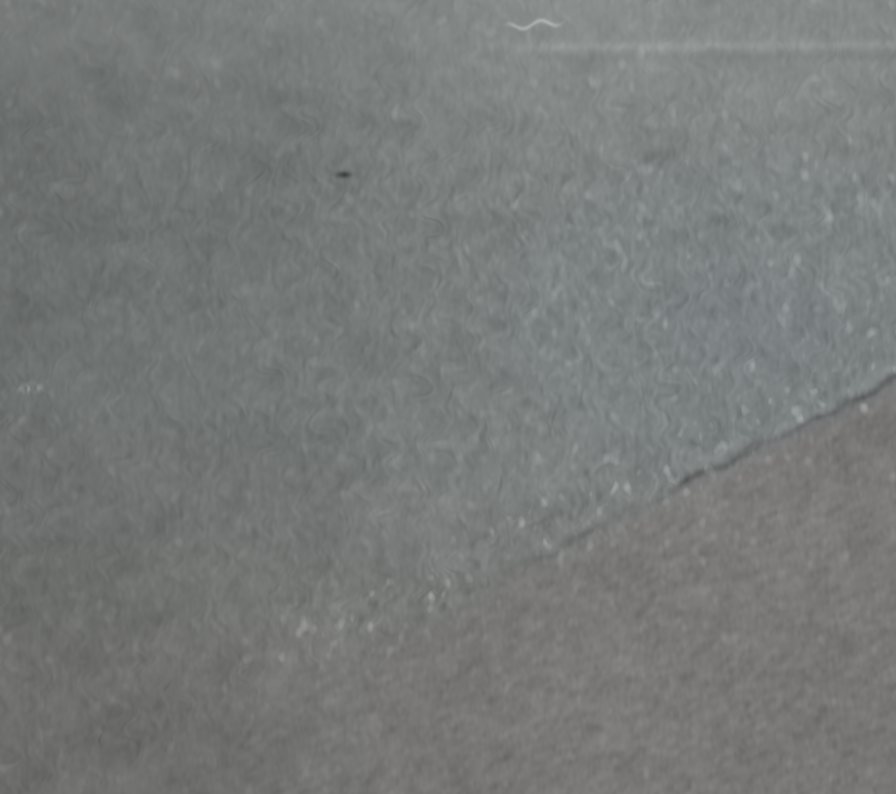
Reproduce this texture procedurally as a WebGL 2 fragment shader.

```glsl
#version 300 es
precision highp float;
// Worn grey pavement: broad tonal drift, soft stains and fine upright grain,
// crossed by a broken slanting crack with browner ground below it.
// All mottling is cellular noise: one soft, randomly signed spot per cell.

#define GRAIN_FREQ vec2(150.0, 72.0)
#define FINE_FREQ vec2(215.0, 120.0)
#define STAIN_FREQ vec2(13.0, 21.0)
#define GRAIN_GAIN 0.024
#define FINE_GAIN 0.016
#define MOTTLE_GAIN 0.013
#define STAIN_GAIN 0.022
#define FLECK_GAIN 0.13
#define CRACK_SLOPE 0.5
#define CRACK_DEPTH 0.10
#define GREEN_GREY vec3(-0.007, 0.007, -0.001)
#define BROWN_GREY vec3(0.007, -0.002, -0.007)

uniform vec2 u_resolution;
out vec4 fragColor;

vec3 hash3(vec2 cell) {
  vec3 h = fract(cell.xyx * vec3(0.1031, 0.1030, 0.0973));
  h += dot(h, h.yxz + 33.33);
  return fract((h.xxy + h.yzz) * h.zyx);
}

// Cellular spot noise, zero mean, roughly -1 to 1
float spots(vec2 p) {
  vec2 cell = floor(p), f = p - cell;
  float sum = 0.0;
  for (int j = -1; j <= 1; j++) {
    for (int i = -1; i <= 1; i++) {
      vec2 offset = vec2(i, j);
      vec3 h = hash3(cell + offset + 100.0);
      vec2 d = offset + h.xy - f;
      float k = max(1.0 - dot(d, d), 0.0);
      sum += (2.0 * h.z - 1.0) * k * k;
    }
  }
  return sum;
}

// Soft elliptical mask
float blob(vec2 p, vec2 centre, vec2 radius) {
  vec2 d = (p - centre) / radius;
  return exp(-dot(d, d));
}

// Soft horizontal window between two positions
float span(float x, float a, float b, float soft) {
  return smoothstep(a - soft, a + soft, x) * (1.0 - smoothstep(b - soft, b + soft, x));
}

void main() {
  vec2 p = gl_FragCoord.xy / u_resolution.y;
  float mottle = spots(p * vec2(38.0, 52.0) + 7.0);
  float wide = spots(p * vec2(5.0, 6.0) + 3.0);

  // Signed height above the wavering crack
  float wobble = 0.006 * spots(p * 22.0 + 40.0) + 0.004 * mottle;
  float rise = p.y - 0.353 - CRACK_SLOPE * (p.x - 0.79) + wobble;
  float below = 1.0 - smoothstep(-0.05, 0.03, rise);
  float rightSide = smoothstep(0.0, 0.75, p.x);

  // Broad light and shade
  float tone = mix(0.428, 0.487, rightSide);
  tone += 0.045 * smoothstep(0.72, 1.0, p.y);
  tone += 0.022 * blob(p, vec2(1.0, 0.68), vec2(0.4, 0.22));
  tone -= 0.026 * blob(p, vec2(0.0, 0.82), vec2(0.14, 0.14));
  tone -= 0.018 * below * rightSide;
  tone += 0.010 * wide;

  // Stains, strongest on the left
  float stain = spots(p * STAIN_FREQ + 11.0);
  tone += STAIN_GAIN * min(stain, 0.3) * mix(1.0, 0.4, rightSide);
  tone += MOTTLE_GAIN * mottle;

  // Upright grain above the crack, slanted coarser grain below
  float upright = spots(p * GRAIN_FREQ + vec2(2.0 * mottle, 0.0));
  vec2 slanted = vec2(p.x + 0.5 * p.y, p.y - 0.55 * p.x);
  float coarse = spots(slanted * vec2(65.0, 115.0) + 60.0);
  float fine = spots(p * FINE_FREQ + 23.0);
  float rough = mix(0.72, 1.1, rightSide) * mix(1.0, 0.65, smoothstep(0.75, 0.95, p.y));
  tone += rough * (GRAIN_GAIN * mix(upright, 0.8 * coarse, below) + FINE_GAIN * fine);

  // Pale flecks gathered along the upper lip and on the right
  float lip = exp(-pow((rise - 0.035) / 0.05, 2.0)) * smoothstep(0.15, 0.5, p.x);
  float fleckZone = 0.25 + 0.8 * lip + 0.4 * blob(p, vec2(0.95, 0.65), vec2(0.4, 0.25));
  float fleck = spots(p * vec2(112.0, 76.0) + 80.0);
  tone += FLECK_GAIN * fleckZone * max(fleck - 0.48, 0.0);
  tone -= 0.05 * lip * max(-fleck - 0.35, 0.0);

  // Broken crack: dark groove with a faint bright edge
  float gaps = smoothstep(-0.35, 0.4, spots(p * vec2(17.0, 9.0) + 31.0));
  float open = smoothstep(0.5, 0.85, p.x) * mix(0.25, 1.0, gaps);
  tone -= CRACK_DEPTH * open * exp(-pow(rise / 0.0055, 2.0));
  tone += 0.04 * open * exp(-pow((rise - 0.014) / 0.007, 2.0));

  // Faint pale ridge and scuffs near the far edge
  float ridge = p.y - 0.943 + 0.012 * pow(p.x - 0.85, 2.0) + 0.002 * wide;
  float ridgeSpan = smoothstep(0.52, 0.78, p.x);
  tone += 0.04 * ridgeSpan * exp(-pow(ridge / 0.006, 2.0));
  tone -= 0.018 * ridgeSpan * exp(-pow((ridge + 0.014) / 0.007, 2.0));
  float scuff = p.y - 0.969 - 0.1 * (p.x - 0.67) - 0.004 * sin(p.x * 150.0);
  tone += 0.13 * span(p.x, 0.64, 0.705, 0.01) * exp(-pow(scuff / 0.003, 2.0));

  // Lone chips, one dark and one pale
  tone -= 0.2 * blob(p, vec2(0.434, 0.78), vec2(0.009, 0.004));
  tone += 0.12 * blob(p, vec2(0.037, 0.512), vec2(0.013, 0.006)) * (1.0 + fine);

  // Tint: green-grey, cooler on the right, browner low down
  float warm = max(below * rightSide, 0.6 * (1.0 - smoothstep(0.0, 0.5, p.y)));
  vec3 tint = mix(GREEN_GREY, BROWN_GREY, warm);
  float cool = blob(p, vec2(0.95, 0.6), vec2(0.4, 0.25)) * (1.0 - below);
  tint += cool * vec3(-0.010, 0.001, 0.012);
  fragColor = vec4(vec3(tone) + tint, 1.0);
}
```
